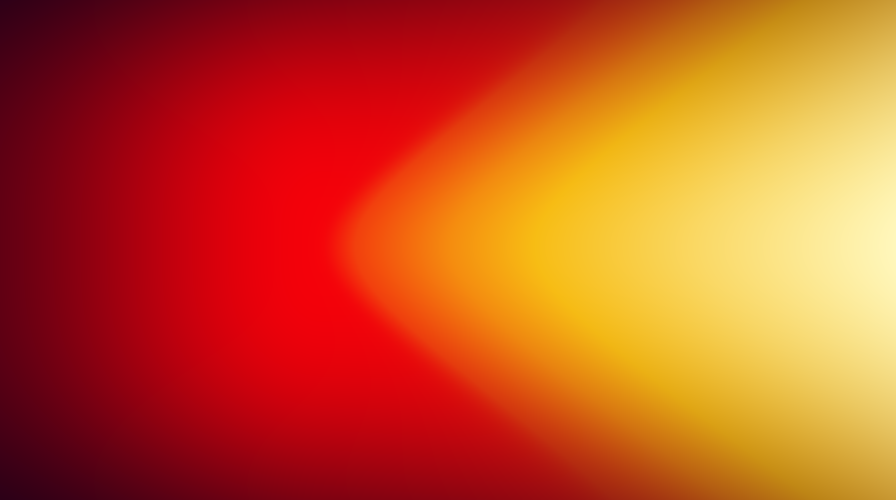
Write a Shadertoy shader that draws this background.

```glsl
// A golden beam with a rounded nose glowing through deep red, fading to plum corners.

const float AXIS_Y = 0.507;        // height of the beam axis
const float NOSE_X = 0.362;        // tip of the beam
const float NOSE_ROUND = 0.103;    // radius-like roundness of the tip
const float FLARE = 0.80;          // how fast the beam opens sideways
const float EDGE_SOFT_AXIS = 0.008;
const float EDGE_SOFT_RIM = 0.06;
const float DIM_LEFT = 0.95;       // top and bottom falloff, left side
const float DIM_RIGHT = 0.22;      // top and bottom falloff, right side
const float LEFT_LEVEL = 0.28;     // darkest level of the left ramp
const vec2 LEFT_RAMP = vec2(-0.10, 0.36);
const vec3 SHADE_POWER = vec3(1.0, 1.25, 1.2);
const vec3 PLUM_SHADOW = vec3(0.045, 0.0, 0.10);

// Beam colours by depth behind its curved front.
const int STOPS = 6;
const float DEPTH[STOPS] = float[](0.0, 0.035, 0.14, 0.235, 0.42, 0.64);
const vec3 HEAT[STOPS] = vec3[](
    vec3(0.96, 0.00, 0.04),   // red
    vec3(0.95, 0.25, 0.05),   // vermilion
    vec3(0.96, 0.55, 0.06),   // orange
    vec3(0.97, 0.74, 0.08),   // amber
    vec3(0.98, 0.85, 0.40),   // gold
    vec3(1.00, 0.97, 0.74));  // cream

vec3 heatColor(float depth) {
    vec3 color = HEAT[0];
    for (int i = 1; i < STOPS; i++) {
        float blend = clamp((depth - DEPTH[i - 1]) / (DEPTH[i] - DEPTH[i - 1]), 0.0, 1.0);
        color = mix(color, HEAT[i], blend);
    }
    return color;
}

// Depth behind a hyperbolic front, smoothly clamped to zero outside it.
float beamDepth(vec2 uv, float offAxis) {
    float front = NOSE_X + length(vec2(NOSE_ROUND, FLARE * offAxis)) - NOSE_ROUND;
    float depth = uv.x - front;
    float softness = mix(EDGE_SOFT_AXIS, EDGE_SOFT_RIM, 4.0 * offAxis * offAxis);
    return 0.5 * (depth + length(vec2(depth, softness)));
}

void mainImage(out vec4 fragColor, in vec2 fragCoord) {
    vec2 uv = fragCoord / iResolution.xy;
    float offAxis = uv.y - AXIS_Y;

    // Light falls off toward the left and toward the top and bottom.
    float leftRamp = mix(LEFT_LEVEL, 1.0, smoothstep(LEFT_RAMP.x, LEFT_RAMP.y, uv.x));
    float rim = pow(2.0 * abs(offAxis), 3.0);
    float light = leftRamp * exp(-rim * mix(DIM_LEFT, DIM_RIGHT, uv.x));

    vec3 color = heatColor(beamDepth(uv, offAxis)) * pow(vec3(light), SHADE_POWER);
    color += PLUM_SHADOW * (1.0 - light);
    fragColor = vec4(color, 1.0);
}
```
